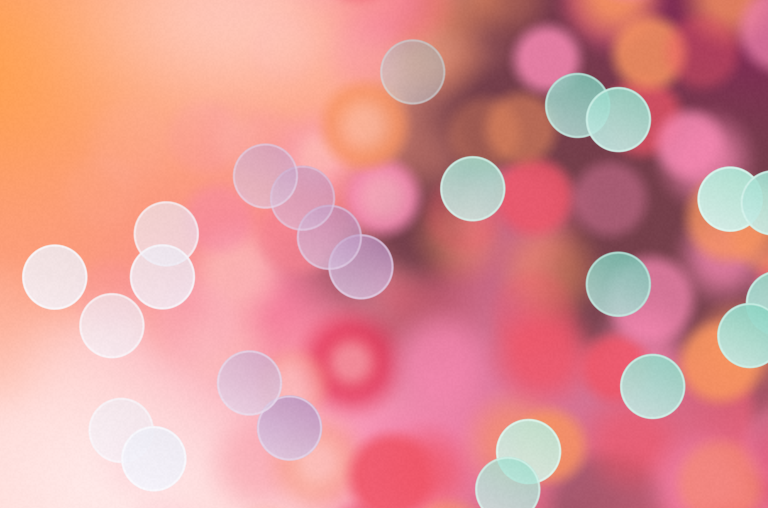
Reproduce this background procedurally as a WebGL 2 fragment shader.

```glsl
#version 300 es
precision highp float;
// Warm bokeh: a peach-to-plum backdrop blended from smooth glows, two jittered
// grids of defocused lights, and a quasi-random scatter of crisp translucent
// discs with thin bright rims that turn from white through lavender to mint.
uniform vec2 u_resolution;
out vec4 fragColor;

const vec3 BLUSH = vec3(1.00, 0.84, 0.82);
const vec3 CREAM = vec3(1.00, 0.93, 0.93);
const vec3 PEACH = vec3(0.99, 0.62, 0.49);
const vec3 ORANGE = vec3(1.00, 0.62, 0.28);
const vec3 ROSE = vec3(0.96, 0.53, 0.69);
const vec3 CORAL = vec3(0.94, 0.34, 0.41);
const vec3 RED = vec3(0.88, 0.13, 0.27);
const vec3 AMBER = vec3(0.97, 0.58, 0.38);
const vec3 PLUM = vec3(0.43, 0.23, 0.28);
const vec3 PURPLE = vec3(0.53, 0.13, 0.35);
const vec3 PEARL = vec3(0.96, 0.96, 0.99);
const vec3 LAVENDER = vec3(0.74, 0.57, 0.76);
const vec3 MINT = vec3(0.77, 0.96, 0.90);
const vec3 TEAL = vec3(0.44, 0.79, 0.71);

float hash(vec2 p) {
    vec3 q = fract(vec3(p.xyx) * 0.1031);
    q += dot(q, q.yzx + 33.33);
    return fract((q.x + q.y) * q.z);
}

vec2 hash2(vec2 p) {
    return vec2(hash(p), hash(p + 47.3));
}

float noise(vec2 p) {
    vec2 cell = floor(p), f = fract(p);
    f = f * f * (3.0 - 2.0 * f);
    float low = mix(hash(cell), hash(cell + vec2(1, 0)), f.x);
    float high = mix(hash(cell + vec2(0, 1)), hash(cell + vec2(1, 1)), f.x);
    return mix(low, high, f.y);
}

float glow(vec2 p, vec2 center, float radius) {
    vec2 d = (p - center) / radius;
    return exp(-dot(d, d));
}

float softDisc(float dist, float radius, float blur) {
    return 1.0 - smoothstep(radius - blur, radius + blur, dist);
}

// Blurred backdrop: pale and orange at the left, plum and coral at the right
vec3 backdrop(vec2 uv, vec2 p) {
    float cloud = 0.65 * noise(p * 4.0) + 0.35 * noise(p * 9.0 + 5.0) - 0.5;
    vec3 color = mix(BLUSH, PEACH, smoothstep(0.20, 0.60, uv.y + 0.3 * cloud));
    color = mix(color, ORANGE, 0.9 * glow(uv, vec2(-0.05, 0.88), 0.25));
    color = mix(color, BLUSH, 0.7 * glow(uv, vec2(0.30, 0.97), 0.20));
    color = mix(color, CREAM, 0.8 * glow(uv, vec2(0.15, 0.05), 0.20));
    color = mix(color, mix(ROSE, CORAL, 0.25), 0.9 * glow(uv, vec2(0.38, 0.42), 0.19));
    float reach = uv.x - 0.25 * abs(uv.y - 0.5) + 0.25 * cloud;
    color = mix(color, PLUM, 0.95 * smoothstep(0.40, 0.58, reach));
    float haze = smoothstep(0.50, 0.78, noise(p * 5.0 + 31.0));
    vec3 hazeColor = mix(CORAL, ROSE, noise(p * 4.0 + 71.0));
    color = mix(color, hazeColor, 0.65 * haze * smoothstep(0.35, 0.55, uv.x));
    color = mix(color, PURPLE, 0.8 * glow(uv, vec2(1.0, 1.0), 0.22));
    color = mix(color, mix(CORAL, ROSE, 0.5), 0.9 * glow(uv, vec2(1.02, 0.0), 0.25));
    return mix(color, ROSE, 0.9 * glow(uv, vec2(0.55, 0.14), 0.18));
}

vec3 lightColor(float pick) {
    vec3 color = mix(AMBER, CORAL, step(0.36, pick));
    color = mix(color, ROSE, step(0.54, pick));
    return mix(color, RED, step(0.85, pick));
}

// Defocused lights, one per jittered cell, fading out to the upper left
vec3 addSoftLights(vec3 color, vec2 p, float aspect, float cellSize, float blur, float layer) {
    vec2 home = floor(p / cellSize);
    for (int j = -1; j <= 1; j++)
    for (int i = -1; i <= 1; i++) {
        vec2 cell = home + vec2(i, j);
        vec2 seed = cell + layer;
        vec2 center = (cell + 0.2 + 0.6 * hash2(seed)) * cellSize;
        float x = center.x / aspect, dist = length(p - center);
        float presence = smoothstep(0.0, 0.45, x - 0.4 * max(center.y - 0.5, 0.0));
        presence *= step(0.32, hash(seed + 8.1)) * mix(0.3, 0.9, hash(seed + 3.7));
        vec3 paleLight = mix(BLUSH, ROSE, hash(seed + 6.2));
        vec3 light = mix(paleLight, lightColor(hash(seed + 11.9)), smoothstep(0.25, 0.5, x));
        float core = step(0.5, hash(seed + 14.6)) * (1.0 - smoothstep(0.35, 0.7, x));
        light = mix(light, BLUSH, 0.7 * core * softDisc(dist, 0.045, 0.03));
        float radius = mix(0.062, 0.084, hash(seed + 5.3));
        color = mix(color, light, presence * softDisc(dist, radius, blur));
    }
    return color;
}

// One crisp disc: shaded translucent body and a thin bright rim
vec3 addDisc(vec3 color, vec2 d, float radius, vec3 tint, float alpha, float edge) {
    float dist = length(d);
    float body = softDisc(dist, radius, edge);
    float rim = body * smoothstep(radius - 0.006, radius - 0.002, dist);
    float shade = 0.5 - 0.5 * dot(d, vec2(0.4, 0.9)) / radius;
    vec3 fill = mix(tint * 0.97, mix(tint, PEARL, 0.5), shade);
    color = mix(color, fill, alpha * body);
    return mix(color, mix(tint, vec3(1.0), 0.6), 0.85 * alpha * rim);
}

vec3 addDiscs(vec3 color, vec2 p, float aspect, float edge) {
    for (int i = 0; i < 24; i++) {
        // Every third disc overlaps the one before it
        float id = float(i), turn = mod(id, 3.0);
        float pair = step(1.5, turn);
        float site = 2.0 * floor(id / 3.0) + min(turn, 1.0);
        vec2 spot = fract(vec2(0.14, 0.60) + site * vec2(0.618, 0.275));
        float top = mix(0.54, 0.92, smoothstep(0.25, 0.5, spot.x));
        vec2 center = vec2(spot.x * aspect, mix(0.04, top, spot.y));
        center += 0.06 * (hash2(vec2(site, 9.0)) - 0.5);
        float angle = 6.2832 * hash(vec2(id, 2.0));
        center += pair * 0.085 * vec2(cos(angle), sin(angle));
        float x = center.x / aspect;
        float pick = hash(vec2(id, 4.0));
        vec3 tint = mix(PEARL, LAVENDER, smoothstep(0.18, 0.42, x));
        vec3 green = mix(MINT, TEAL, hash(vec2(id, 7.0)));
        tint = mix(tint, green, smoothstep(0.48, 0.58, x));
        float alpha = mix(mix(0.35, 0.95, pick), mix(0.8, 0.97, pick), smoothstep(0.5, 0.6, x));
        color = addDisc(color, p - center, 0.064, tint, alpha, edge);
    }
    return color;
}

void main() {
    vec2 uv = gl_FragCoord.xy / u_resolution;
    vec2 p = gl_FragCoord.xy / u_resolution.y;
    float aspect = u_resolution.x / u_resolution.y;
    float edge = max(0.002, 0.8 / u_resolution.y);
    vec3 color = backdrop(uv, p);
    color = addSoftLights(color, p, aspect, 0.19, 0.045, 61.0);
    color = addSoftLights(color, p, aspect, 0.165, 0.022, 23.0);
    color = addDiscs(color, p, aspect, edge);
    color += 0.018 * (noise(p * 300.0) - 0.5);
    fragColor = vec4(clamp(color, 0.0, 1.0), 1.0);
}
```
